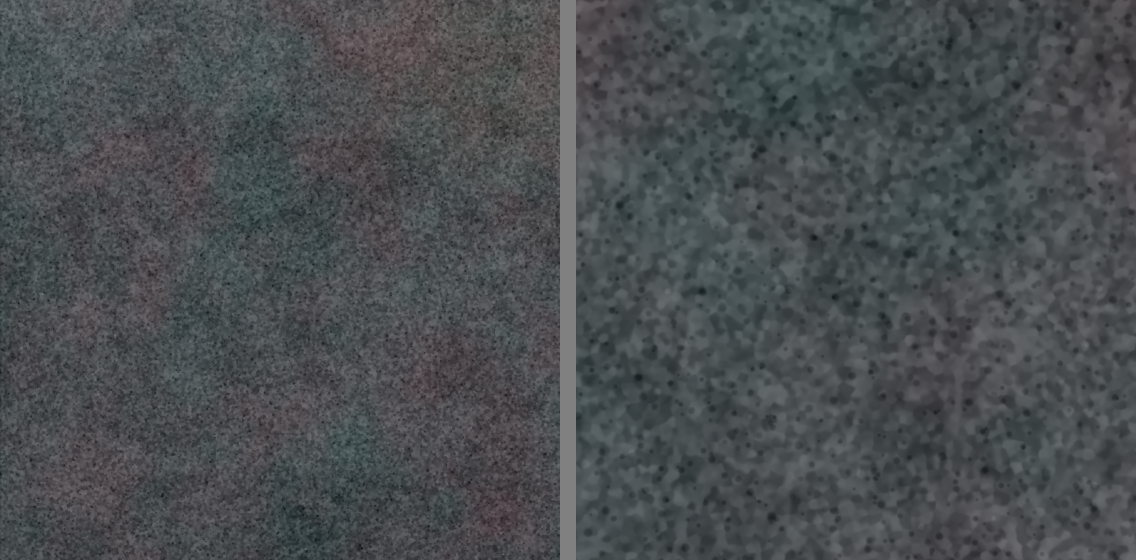
Left, the full canvas; right, a detail of the centre.
Write a WebGL 1 fragment shader that draws this texture.

```glsl
precision highp float;
// Dark honed stone: a charcoal face with fine grain, small dark pits and
// rare pale flecks. Soft cellular noise at several scales gives the clouds,
// the teal to mauve drift and the grain; scattered discs give the specks.

uniform vec2 u_resolution;

const vec3 STONE = vec3(0.294, 0.302, 0.314);
const vec3 MAUVE_SHIFT = vec3(0.085, -0.018, -0.005);
const vec3 RUST_SHIFT = vec3(0.032, 0.014, -0.004);
const vec3 TEAL_SHIFT = vec3(0.008, 0.026, 0.027);

// Three random values in 0..1 for one cell.
vec3 hash3(vec2 cell, float seed) {
  vec3 h = fract(vec3(cell.xyx) * vec3(0.1031, 0.1030, 0.0973) + seed * 0.137);
  h += dot(h, h.yxz + 33.33);
  return fract((h.xxy + h.yzz) * h.zyx);
}

// Soft cellular noise, about -0.5..0.5: random cell values blended by distance.
float softCells(vec2 p, float seed) {
  vec2 home = floor(p);
  float total = 0.0;
  float weightSum = 0.0;
  for (int y = -1; y <= 1; y++) {
    for (int x = -1; x <= 1; x++) {
      vec2 cell = home + vec2(float(x), float(y));
      vec3 rnd = hash3(cell, seed);
      vec2 away = cell + rnd.xy - p;
      float weight = exp(-5.0 * dot(away, away));
      total += weight * (rnd.z - 0.5);
      weightSum += weight;
    }
  }
  return total / weightSum;
}

// Coverage of soft round specks; share is the fraction of cells that hold one.
float specks(vec2 p, float seed, float share, float radius) {
  vec2 home = floor(p);
  float cover = 0.0;
  for (int y = -1; y <= 1; y++) {
    for (int x = -1; x <= 1; x++) {
      vec2 cell = home + vec2(float(x), float(y));
      vec3 rnd = hash3(cell, seed);
      float size = radius * (0.6 + 0.7 * rnd.z / share);
      float disc = 1.0 - smoothstep(0.4 * size, 1.4 * size, length(cell + rnd.xy - p));
      cover = max(cover, disc * step(rnd.z, share));
    }
  }
  return cover;
}

// Broad stain falling off smoothly from its centre.
float stain(vec2 p, vec2 centre, vec2 spread) {
  vec2 d = (p - centre) / spread;
  return exp(-dot(d, d));
}

// Brightness of the cloudy mottling, from broad patches to small blotches.
float clouds(vec2 p) {
  vec2 q = p * vec2(0.85, 1.15);
  return 0.040 * softCells(q * 5.0, 1.0)
       + 0.048 * softCells(q * 13.0, 2.0)
       + 0.045 * softCells(q * 34.0, 3.0);
}

// Brightness of the fine mineral grain.
float grain(vec2 p) {
  return 0.145 * softCells(p * 225.0, 4.0)
       + 0.075 * softCells(p * 115.0, 5.0);
}

void main() {
  vec2 uv = gl_FragCoord.xy / min(u_resolution.x, u_resolution.y);

  // Colour drift and stains.
  float drift = 0.6 * softCells(uv * 6.0, 6.0) + 0.5 * softCells(uv * 17.0, 7.0);
  vec3 color = STONE + MAUVE_SHIFT * drift;
  color += RUST_SHIFT * stain(uv, vec2(0.88, 0.88), vec2(0.24, 0.20));
  color += TEAL_SHIFT * stain(uv, vec2(0.10, 0.92), vec2(0.22, 0.20));

  // Light falls off a little toward the lower edge.
  color += 0.030 * (uv.y - 0.57);

  // Mottling and grain.
  color += clouds(uv) + grain(uv);

  // Dark pits and pale flecks.
  color -= 0.085 * specks(uv * 78.0, 8.0, 0.45, 0.17);
  color -= 0.060 * specks(uv * 120.0, 9.0, 0.25, 0.20);
  color += 0.060 * specks(uv * 60.0, 10.0, 0.08, 0.13);

  gl_FragColor = vec4(clamp(color, 0.0, 1.0), 1.0);
}
```
